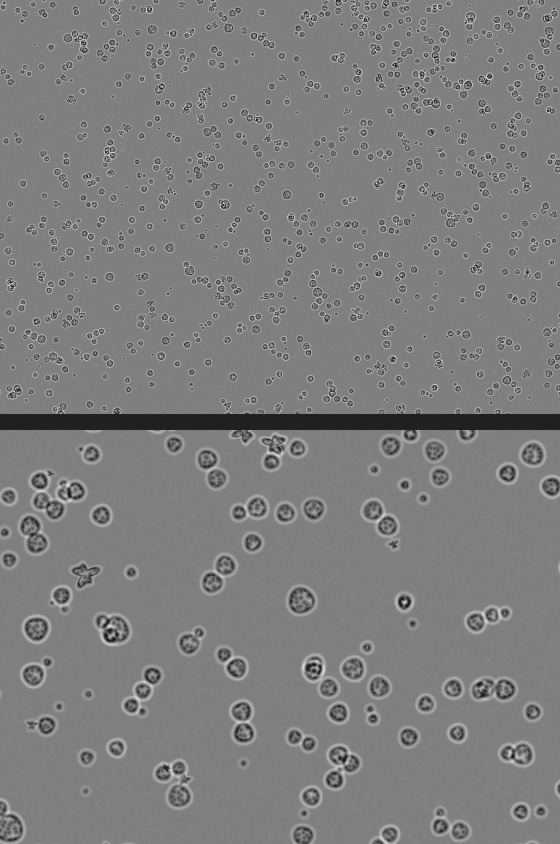
Top, the full canvas; bottom, a detail of the centre.
Give the GLSL for this texture, as a WebGL 2 fragment shader.

```glsl
#version 300 es
precision highp float;
precision highp int;

uniform vec2 u_resolution;
out vec4 fragColor;

// Integer hash giving three values in 0..1
vec3 hash3(vec3 seed) {
    uvec3 v = uvec3(ivec3(seed) + 4096) * 1664525u + 1013904223u;
    v.x += v.y * v.z; v.y += v.z * v.x; v.z += v.x * v.y;
    v ^= v >> 16u;
    v.x += v.y * v.z; v.y += v.z * v.x; v.z += v.x * v.y;
    return vec3(v >> 8u) / 16777216.0;
}

// Cellular noise: distance to the nearest scattered point
float cellular(vec2 p) {
    vec2 tile = floor(p);
    float nearest = 2.0;
    for (int y = -1; y <= 1; y++)
    for (int x = -1; x <= 1; x++) {
        vec2 t = tile + vec2(x, y);
        nearest = min(nearest, length(t + hash3(vec3(t, 77.0)).xy - p));
    }
    return nearest;
}

float bump(float x, float width) {
    x /= width;
    return exp(-x * x);
}

// Uneven crowding, thicker towards the upper right
float crowding(vec2 p) {
    return 0.82 + 0.28 * p.x * p.y
         + 0.16 * sin(p.x * 9.0 + 2.0 * sin(p.y * 7.0))
         + 0.12 * sin(p.y * 15.0 - p.x * 6.0 + 1.0);
}

// Bright halo, dark rim and granular body of one disc
float discShade(vec2 offset, float radius, vec3 trait, float grain, float pixel) {
    float angle = atan(offset.y, offset.x);
    float ragged = step(0.93, trait.z) * 0.25;
    float wobble = 1.0 + (0.04 + ragged) * sin(angle * 3.0 + trait.x * 6.3)
                 + ragged * sin(angle * 5.0 + trait.y * 6.3);
    float d = length(offset) - radius * wobble;
    float small = smoothstep(0.001, 0.005, radius);
    float blur = max(0.0013, 0.5 * pixel);
    float halo = mix(0.05, 0.11 + 0.09 * trait.x, small) * bump(d - 0.0014, blur);
    float rim = (0.16 + 0.09 * trait.y) * bump(d + 0.0016, blur);
    float body = smoothstep(0.0, -0.002 - pixel * 0.3, d);
    return halo - rim + body * (0.42 * (grain - 0.45) - 0.015);
}

void main() {
    vec2 p = gl_FragCoord.xy / u_resolution.y;
    float pixel = 1.0 / u_resolution.y;
    float grain = cellular(p / 0.0042);
    float tileSize = 0.045;
    vec2 home = floor(p / tileSize);

    // Faint grain of the plain ground
    float shade = 0.5 + 0.018 * (grain - 0.45);

    // Scattered discs, some linked into touching chains
    for (int y = -1; y <= 1; y++)
    for (int x = -1; x <= 1; x++) {
        vec2 tile = home + vec2(x, y);
        float amount = hash3(vec3(tile, 50.0)).z * 4.9 * crowding(tile * tileSize);
        int count = min(int(amount), 5);
        vec2 centre = vec2(0.0);
        float lastRadius = 0.0;
        for (int k = 0; k < count; k++) {
            vec3 place = hash3(vec3(tile, k));
            vec3 trait = hash3(vec3(tile, k + 10));
            vec3 size = hash3(vec3(tile, k + 20));
            float radius = mix(0.0052, 0.0082, size.x) + 0.0035 * pow(size.y, 12.0);
            if (size.z < 0.24) radius = mix(0.0012, 0.0038, size.x);
            if (k > 0 && place.z < 0.42) {
                float turn = place.x * 6.2832;
                centre += (lastRadius + radius + 0.0015) * vec2(cos(turn), sin(turn));
            } else {
                centre = (tile + place.xy) * tileSize;
            }
            lastRadius = radius;
            vec2 offset = p - centre;
            if (length(offset) < radius * 1.6 + 0.006)
                shade += discShade(offset, radius, trait, grain, pixel);
        }
    }
    fragColor = vec4(vec3(clamp(shade, 0.12, 0.85)), 1.0);
}
```
